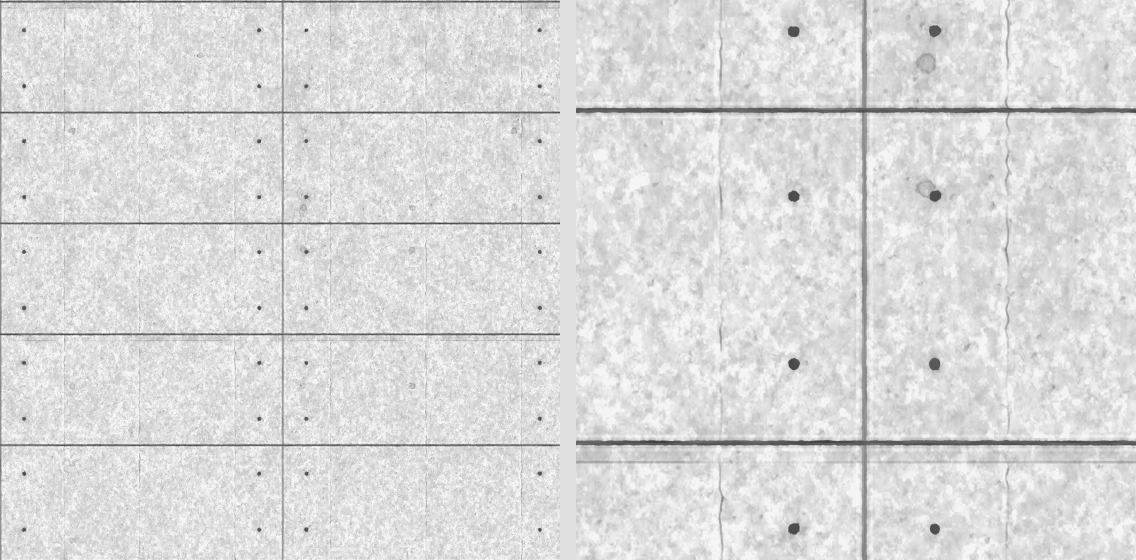
Left: the whole. Right: its middle third, enlarged.
This texture is drawn by a Shadertoy shader. Its source:

```glsl
// Pale cast-concrete wall: two columns by five rows of panels split by dark joints,
// with paired tie holes, filled plugs and broken board seams laid out by loops and folds.
// Layered value noise makes stains, streaks and grain; cellular noise makes the pits.

#define ROW_PITCH 0.198
#define TOP_JOINT 0.9970
#define MID_JOINT 0.505
#define JOINT_HALF 0.0014
#define HOLE_RADIUS 0.0034
#define PLUG_RADIUS 0.0062
#define SEAM_PITCH 0.1706
#define BASE_TONE 0.880
#define STAIN_DEPTH 0.085
#define GRAIN_DEPTH 0.34

float hash(vec2 p) {
    vec3 q = fract(p.xyx * vec3(0.1031, 0.1030, 0.0973));
    q += dot(q, q.yzx + 33.33);
    return fract((q.x + q.y) * q.z);
}

float noise(vec2 p) {
    vec2 i = floor(p), f = fract(p);
    f = f * f * (3.0 - 2.0 * f);
    return mix(mix(hash(i), hash(i + vec2(1, 0)), f.x),
               mix(hash(i + vec2(0, 1)), hash(i + vec2(1, 1)), f.x), f.y);
}

float layered(vec2 p, int octaves) {
    float sum = 0.0, weight = 0.5, total = 0.0;
    for (int i = 0; i < octaves; i++) {
        sum += weight * noise(p);
        total += weight;
        weight *= 0.75;
        p = p * 2.03 + 17.1;
    }
    return sum / total;
}

// Nearest cell point: distance, and a random value for that cell
vec2 cellular(vec2 p) {
    vec2 best = vec2(9.0, 0.0), home = floor(p);
    for (int y = -1; y <= 1; y++)
    for (int x = -1; x <= 1; x++) {
        vec2 cell = home + vec2(x, y);
        vec2 point = cell + vec2(hash(cell + 3.7), hash(cell + 81.3));
        float d = length(p - point);
        if (d < best.x) best = vec2(d, hash(cell + 47.9));
    }
    return best;
}

// Coverage of a shape within the given radius, softened by about a pixel
float cover(float d, float radius) {
    float soft = 0.8 / iResolution.y;
    return 1.0 - smoothstep(radius - soft, radius + soft, abs(d));
}

void mainImage(out vec4 fragColor, in vec2 fragCoord) {
    vec2 uv = fragCoord / iResolution.xy;

    // Panel layout: distances to the joints above, below and beside
    float depth = TOP_JOINT - uv.y;
    float row = clamp(floor(depth / ROW_PITCH), 0.0, 4.0);
    float side = step(MID_JOINT, uv.x);
    float below = depth - row * ROW_PITCH;
    float above = (row < 3.5 ? (row + 1.0) * ROW_PITCH : 1.0) - depth;
    float left = uv.x - mix(0.001, MID_JOINT, side);
    float right = mix(MID_JOINT, 1.006, side) - uv.x;
    float level = min(abs(below), above);
    float upright = min(abs(left), right);
    vec2 seed = vec2(row * 13.7, side * 29.3);

    // Small blotches, drip streaks and fine grain, more worn in the upper rows
    float clouds = layered(uv * vec2(38.0, 30.0) + seed, 4);
    float streaks = layered(uv * vec2(190.0, 24.0) + seed, 3);
    float grain = layered(uv * vec2(230.0, 190.0) + seed, 3);
    float high = smoothstep(0.4, 0.9, uv.y);
    float wear = mix(0.9, 1.2, high) + 0.2 * high * side;
    float grime = 0.04 * exp(-level * 90.0);
    float mottle = clouds * 0.40 + streaks * 0.27 + grain * 0.33;
    float stain = smoothstep(0.45, 0.65, mottle + grime);
    float tone = BASE_TONE - STAIN_DEPTH * wear * stain;
    tone += GRAIN_DEPTH * (grain - 0.5) + 0.07 * (streaks - 0.5);

    // Crumbly pale flecks and faint irregular pits
    float fleck = layered(uv * vec2(180.0, 150.0) + seed + 9.0, 3);
    tone += 0.07 * smoothstep(0.52, 0.66, fleck);
    vec2 pit = cellular(uv * 110.0 + 0.6 * grain);
    tone -= 0.14 * step(0.93, pit.y) * (1.0 - smoothstep(0.03, 0.25, pit.x));

    // Board seams: a broken hairline crack beside a crusty pale ridge
    for (int i = 0; i < 6; i++) {
        float k = float(i);
        float seamX = i < 5 ? 0.249 + SEAM_PITCH * k : 0.115;
        float d = uv.x - seamX + 0.0020 * (noise(vec2(k * 9.0, uv.y * 170.0)) - 0.5);
        float broken = smoothstep(0.45, 0.8, noise(vec2(k * 7.0 + 3.0, uv.y * 60.0)));
        float crust = noise(vec2(k * 5.0 + 8.0, uv.y * 90.0));
        tone -= (0.05 + 0.18 * broken) * cover(d, 0.0006);
        tone += 0.09 * crust * cover(d + 0.0024, 0.0014);
    }

    // Filled plugs: faint ragged discs with darker rims, some missing
    float plugX[5] = float[5](0.129, 0.358, 0.542, 0.736, 0.918);
    float plugY[7] = float[7](0.902, 0.766, 0.629, 0.554, 0.310, 0.173, 0.035);
    for (int j = 0; j < 7; j++)
    for (int i = 0; i < 5; i++) {
        float pick = hash(vec2(i, j) * 7.3 + 2.0);
        float strength = smoothstep(0.3, 0.9, pick);
        float d = length(uv - vec2(plugX[i], plugY[j])) + 0.004 * (grain - 0.5);
        tone -= strength * (0.10 * cover(d, PLUG_RADIUS * 0.8)
                          + 0.12 * cover(d - PLUG_RADIUS * 0.8, 0.0009));
    }

    // Shallow ledge below the joint in the first and fourth rows
    float ledge = 1.0 - step(0.5, mod(row, 3.0));
    float patchy = smoothstep(0.35, 0.75, noise(vec2(uv.x * 16.0, row + 4.0)));
    tone -= ledge * ((0.04 + 0.12 * patchy) * cover(below - 0.0115, 0.0007)
                   + 0.06 * patchy * cover(below - 0.007, 0.0045));

    // Tie holes, mirrored into the four corners of each panel
    vec2 corner = vec2(min(left, right) - 0.042, abs(below - 0.101) - 0.05);
    float hole = length(corner) + 0.002 * (grain - 0.5);
    tone -= 0.13 * exp(-hole * hole * 26000.0);
    tone = mix(min(tone, 0.96), 0.22 + 0.2 * clouds, cover(hole, HOLE_RADIUS));

    // Joints: soft shadow, pale lip, then the dark groove
    float wobble = 0.0010 * (grain - 0.5);
    tone -= 0.12 * exp(-level * 380.0) + 0.08 * exp(-upright * 450.0);
    tone += 0.06 * cover(level - 0.0040, 0.0010) + 0.05 * cover(upright - 0.0040, 0.0010);
    tone = mix(tone, 0.54 + 0.3 * (streaks - 0.5), 0.9 * cover(upright + wobble, JOINT_HALF));
    tone = mix(tone, 0.36 + 0.3 * (clouds - 0.5), cover(level + wobble, JOINT_HALF));

    fragColor = vec4(vec3(clamp(tone, 0.0, 0.96)), 1.0);
}
```
